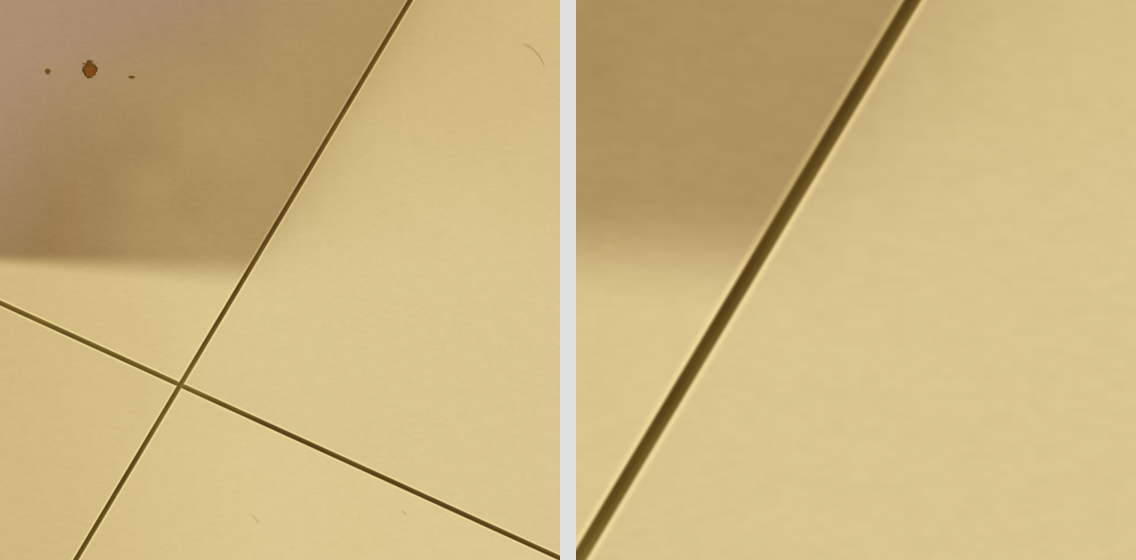
Left, the full canvas; right, a detail of the centre.
Reproduce this texture procedurally as a WebGL 1 fragment shader.

```glsl
precision highp float;
// Brushed brass plates split by slanted grooves, with a soft shadow, rust specks and faint scratches.
uniform vec2 u_resolution;

#define CROSSING vec2(0.322, 0.3125)
#define STEEP_NORMAL vec2(0.858, -0.513)
#define SHALLOW_NORMAL vec2(0.415, 0.910)
#define PLATE_PITCH 1.4
#define GROOVE_HALF 0.0042
#define BRASS_LIGHT vec3(0.86, 0.78, 0.57)
#define BRASS_DEEP vec3(0.82, 0.73, 0.50)
#define SHADE_WARM vec3(0.68, 0.58, 0.38)
#define SHADE_ROSE vec3(0.67, 0.56, 0.45)
#define GROOVE_DARK vec3(0.33, 0.24, 0.09)
#define GROOVE_OLIVE vec3(0.50, 0.41, 0.17)
#define RUST vec3(0.48, 0.27, 0.06)

float hash(vec2 p) {
  return fract(sin(dot(p, vec2(127.1, 311.7))) * 43758.5453);
}

float noise(vec2 p) {
  vec2 i = floor(p), f = fract(p);
  f = f * f * (3.0 - 2.0 * f);
  return mix(mix(hash(i), hash(i + vec2(1.0, 0.0)), f.x),
             mix(hash(i + vec2(0.0, 1.0)), hash(i + 1.0), f.x), f.y);
}

float fbm(vec2 p) {
  float sum = 0.0, gain = 0.5;
  for (int i = 0; i < 4; i++) {
    sum += gain * noise(p);
    p = p * 2.03 + 7.3;
    gain *= 0.5;
  }
  return sum;
}

// Signed distance to the nearest groove of a parallel set
float grooveDistance(float d) {
  return mod(d + 0.5 * PLATE_PITCH, PLATE_PITCH) - 0.5 * PLATE_PITCH;
}

// Bright lips around a dark core whose two walls differ in tone
vec3 carveGroove(vec3 metal, float d, float tone, float px) {
  float a = abs(d);
  float lip = smoothstep(0.0095, 0.0055, a);
  metal = mix(metal, min(metal * 1.15 + 0.02, vec3(0.94, 0.87, 0.63)), 0.75 * lip);
  float wall = smoothstep(-0.0015, 0.0035, d);
  vec3 core = mix(GROOVE_DARK, GROOVE_OLIVE, clamp(tone + 0.5 * wall, 0.0, 1.0));
  float soft = max(px, 0.0015);
  return mix(metal, core, smoothstep(GROOVE_HALF + soft, GROOVE_HALF - soft, a));
}

// Thin arc used for a faint scratch
float scratch(vec2 p, vec2 center, float radius, float span) {
  vec2 q = p - center;
  float ring = smoothstep(0.0025, 0.0005, abs(length(q) - radius));
  return ring * smoothstep(span, span * 0.5, abs(atan(q.y, q.x) - 0.75));
}

void main() {
  vec2 p = gl_FragCoord.xy / u_resolution;
  float px = 1.0 / min(u_resolution.x, u_resolution.y);
  vec2 rel = p - CROSSING;
  float steep = dot(rel, STEEP_NORMAL);
  float shallow = dot(rel, SHALLOW_NORMAL);
  vec2 plate = floor(vec2(steep, shallow) / PLATE_PITCH);
  float cloud = fbm(p * 5.0);

  // Lit brass, paler through the middle and lower right
  float glow = smoothstep(0.05, 0.75, p.x + 0.15) * smoothstep(1.05, 0.45, p.y);
  vec3 color = mix(BRASS_DEEP, BRASS_LIGHT, clamp(glow + 0.5 * (cloud - 0.45), 0.0, 1.0));
  color *= 1.0 + 0.015 * (hash(plate) - 0.5);

  // Shaded plate with a rosy sheen in its corner
  float rose = smoothstep(0.52, 0.08, 0.8 * p.x + 1.0 - p.y + 0.2 * (cloud - 0.5));
  vec3 shade = mix(vec3(0.61, 0.49, 0.31), SHADE_WARM, smoothstep(0.0, 0.5, p.x + 0.3 * (cloud - 0.5)));
  shade = mix(shade, SHADE_ROSE, rose);
  shade *= 0.97 + 0.07 * cloud;
  float softness = 0.014 + 0.06 * p.x;
  float edge = p.y - 0.536 + 0.05 * p.x;
  float shadow = smoothstep(-softness, softness, edge) * smoothstep(px, -px, steep);
  color = mix(color, shade, shadow);
  float halo = exp(-max(steep, 0.0) / 0.045) * smoothstep(0.46, 0.62, p.y) * step(0.0, steep);
  color = mix(color, SHADE_WARM, 0.5 * halo);

  // Brushed grain
  color += 0.012 * (noise(p * vec2(90.0, 260.0)) - 0.5) + 0.010 * (noise(p * 190.0) - 0.5);

  // Row of rust specks: a large one between two small ones
  for (int i = 0; i < 3; i++) {
    float k = float(i) - 1.0;
    vec2 q = p - vec2(0.160 + 0.075 * k, 0.872 - 0.010 * k * step(0.0, k));
    q *= vec2(1.0 - 0.2 * k * step(0.0, k), 1.0 + 0.6 * max(k, 0.0));
    float size = mix(0.0135, 0.0045, abs(k));
    float r = length(q) + 0.4 * size * (noise(p * 230.0) - 0.5) + 0.25 * q.y * (k * k - 1.0);
    float rim = smoothstep(0.35, 0.9, r / size) * noise(p * 310.0 + k);
    vec3 speck = mix(RUST, GROOVE_DARK * 0.7, rim);
    color = mix(color, speck, 0.9 * smoothstep(size + 0.002, size - 0.002, r));
  }

  // Faint scratches
  float marks = scratch(p, vec2(0.915, 0.867), 0.058, 0.6);
  marks += 0.5 * scratch(p, vec2(0.437, 0.057), 0.026, 0.5);
  marks += 0.7 * scratch(p, vec2(0.712, 0.075), 0.014, 0.5);
  color = mix(color, vec3(0.66, 0.49, 0.25), 0.45 * marks);

  // Grooves turn olive near the crossing and toward the left
  float wear = 0.3 * (noise(p * 28.0) - 0.5);
  float nearCross = exp(-length(rel) / 0.07);
  color = carveGroove(color, grooveDistance(shallow), wear + 0.6 * nearCross + 0.4 * smoothstep(0.45, 0.0, p.x), px);
  color = carveGroove(color, grooveDistance(steep), wear + 0.6 * nearCross + 0.1, px);
  gl_FragColor = vec4(clamp(color, 0.0, 1.0), 1.0);
}
```
